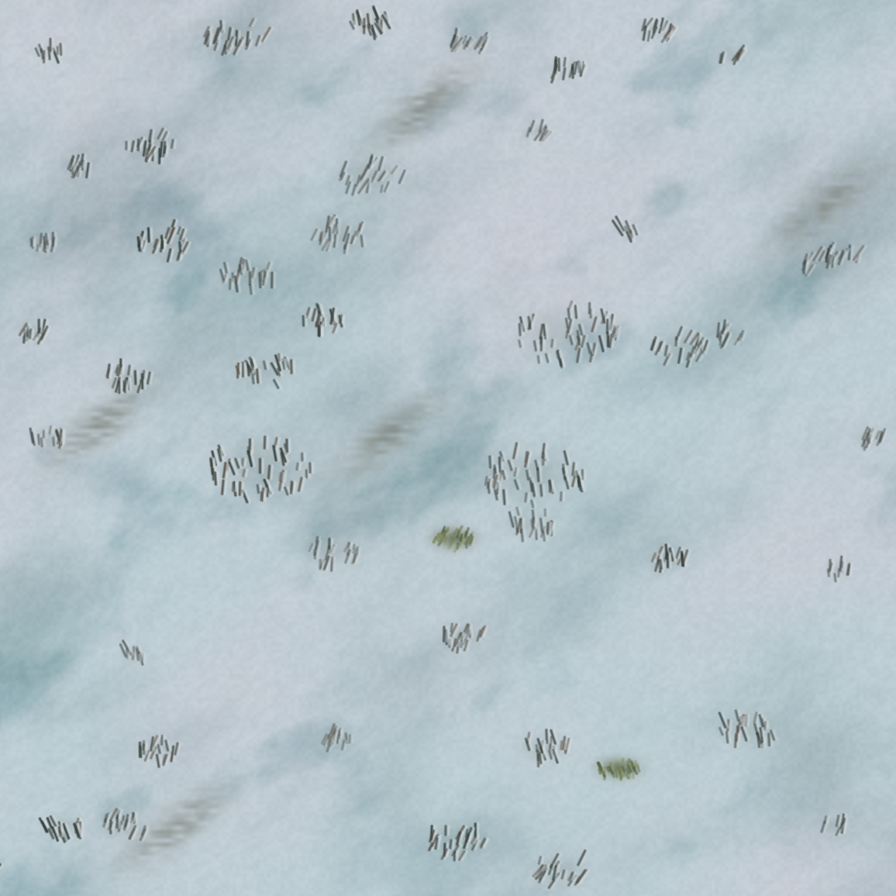
A WebGL 1 fragment shader for this texture:

```glsl
precision highp float;
// Wind-swept pale blue snow with sparse grass tufts, small shrubs and soil streaks.
uniform vec2 u_resolution;

#define TUFT_GRID 9.0
#define TUFT_CHANCE 0.56
#define MAX_BLADES 46
#define BLADE_LENGTH 0.014
#define BLADE_WIDTH 0.0013
#define BLADE_BLUR 0.0015
#define STREAK_GRID 3.0
#define STREAK_CHANCE 0.5
#define GRAIN 0.045
#define WIND_DIR vec2(0.79, 0.61)
#define SNOW_LIGHT vec3(0.755, 0.803, 0.833)
#define SNOW_SHADE vec3(0.625, 0.702, 0.727)

float hash1(vec2 p) {
  vec3 q = fract(p.xyx * 0.1031);
  q += dot(q, q.yzx + 33.33);
  return fract((q.x + q.y) * q.z);
}

vec2 hash2(vec2 p) {
  return vec2(hash1(p), hash1(p + vec2(71.7, 23.3)));
}

float noise(vec2 p) {
  vec2 i = floor(p), f = fract(p);
  f = f * f * (3.0 - 2.0 * f);
  return mix(mix(hash1(i), hash1(i + vec2(1.0, 0.0)), f.x),
             mix(hash1(i + vec2(0.0, 1.0)), hash1(i + 1.0), f.x), f.y);
}

float fbm(vec2 p) {
  float sum = 0.0, amp = 0.5;
  for (int i = 0; i < 5; i++) {
    sum += amp * noise(p);
    p = mat2(1.6, 1.2, -1.2, 1.6) * p + 9.7;
    amp *= 0.5;
  }
  return sum / 0.97;
}

// Coordinates along and across the wind
vec2 toWind(vec2 p) {
  return vec2(dot(p, WIND_DIR), dot(p, vec2(-WIND_DIR.y, WIND_DIR.x)));
}

float segment(vec2 p, vec2 a, vec2 b) {
  vec2 ab = b - a;
  return length(p - a - ab * clamp(dot(p - a, ab) / dot(ab, ab), 0.0, 1.0));
}

float stroke(float dist) {
  float blur = max(BLADE_BLUR, 0.7 / u_resolution.y);
  return 1.0 - smoothstep(BLADE_WIDTH - blur, BLADE_WIDTH + blur, dist);
}

vec3 snow(vec2 p) {
  vec2 w = toWind(p);
  float drift = fbm(w * vec2(5.0, 9.0) + 3.0);
  float hollow = smoothstep(0.58, 0.85, fbm(w * vec2(8.0, 12.0) + 40.0));
  vec3 col = mix(SNOW_SHADE, SNOW_LIGHT, smoothstep(0.13, 0.66, drift));
  col -= hollow * vec3(0.12, 0.085, 0.08);
  float tint = fbm(w * vec2(3.0, 5.0) + 80.0) - 0.5;
  col += tint * vec3(0.09, -0.015, 0.005);
  float grain = 0.6 * noise(p * 260.0) + 0.4 * noise(w * vec2(90.0, 170.0)) - 0.5;
  return col + GRAIN * grain;
}

// Soft bands of bare soil lying along the wind
vec3 addStreaks(vec3 col, vec2 p) {
  vec2 cell = floor(p * STREAK_GRID);
  for (int k = 0; k < 9; k++) {
    vec2 id = cell + vec2(mod(float(k), 3.0), floor(float(k) / 3.0)) - 1.0;
    if (hash1(id + 210.0) > STREAK_CHANCE) continue;
    vec2 w = toWind(p - (id + 0.2 + 0.6 * hash2(id + 230.0)) / STREAK_GRID);
    float body = exp(-dot(w * vec2(17.0, 52.0), w * vec2(17.0, 52.0)));
    float furrow = noise(p * vec2(75.0, 210.0));
    col = mix(col, vec3(0.50, 0.52, 0.49), body * (0.2 + 0.6 * furrow));
  }
  return col;
}

// One clump: a faint shadow, then slanted blades with snow on their right side
vec3 addTuft(vec3 col, vec2 p, vec2 id) {
  float kind = hash1(id + 11.0), size = hash1(id + 31.0);
  bool isShrub = kind < 0.07, isPatch = kind > 0.92;
  vec2 extent = mix(vec2(0.012, 0.008), vec2(0.036, 0.020), size * size);
  if (isShrub) extent = vec2(0.023, 0.012);
  if (isPatch) extent = vec2(0.056, 0.034);
  float count = isPatch ? 46.0 : (isShrub ? 34.0 : mix(5.0, 22.0, size));
  vec2 q = p - (id + 0.2 + 0.6 * hash2(id + 51.0)) / TUFT_GRID;
  if (abs(q.x) > extent.x + 0.03 || abs(q.y) > extent.y + 0.03) return col;

  vec2 e = q / extent;
  vec3 under = isShrub ? vec3(0.38, 0.43, 0.30) : vec3(0.56, 0.61, 0.61);
  col = mix(col, under, (isShrub ? 0.8 : 0.32) * exp(-1.4 * dot(e, e)));
  float lean = mix(-0.35, 0.6, hash1(id + 91.0));
  float clarity = mix(0.55, 1.0, hash1(id + 131.0));
  for (int i = 0; i < MAX_BLADES; i++) {
    if (float(i) >= count) break;
    vec2 seed = id * 13.0 + float(i) * vec2(3.7, 5.3);
    vec2 base = 2.0 * hash2(seed) - 1.0;
    base.y *= sqrt(1.0 - base.x * base.x);
    vec2 look = hash2(seed + 300.0);
    float tall = BLADE_LENGTH * (isShrub ? 0.5 : 1.0) * mix(0.45, 1.15, look.x);
    vec2 a = base * extent - vec2(0.0, 0.5 * tall);
    vec2 b = a + tall * vec2(lean + 0.7 * (look.y - 0.5), 1.0);
    vec3 ink = mix(vec3(0.18, 0.23, 0.22), vec3(0.43, 0.38, 0.34), look.y * look.y);
    if (isShrub) ink = mix(vec3(0.20, 0.26, 0.16), vec3(0.55, 0.58, 0.38), look.y);
    float rim = stroke(segment(q - vec2(0.0032, 0.0), a, b));
    col = mix(col, vec3(0.83, 0.86, 0.87), rim * (isShrub ? 0.1 : 0.6) * clarity);
    col = mix(col, ink, stroke(segment(q, a, b)) * clarity * mix(0.6, 1.0, look.x));
  }
  return col;
}

void main() {
  vec2 p = gl_FragCoord.xy / u_resolution.y;
  vec3 col = addStreaks(snow(p), p);
  vec2 cell = floor(p * TUFT_GRID);
  for (int k = 0; k < 9; k++) {
    vec2 id = cell + vec2(mod(float(k), 3.0), 2.0 - floor(float(k) / 3.0)) - 1.0;
    if (hash1(id + 171.0) < TUFT_CHANCE) col = addTuft(col, p, id);
  }
  gl_FragColor = vec4(clamp(col, 0.0, 1.0), 1.0);
}
```
